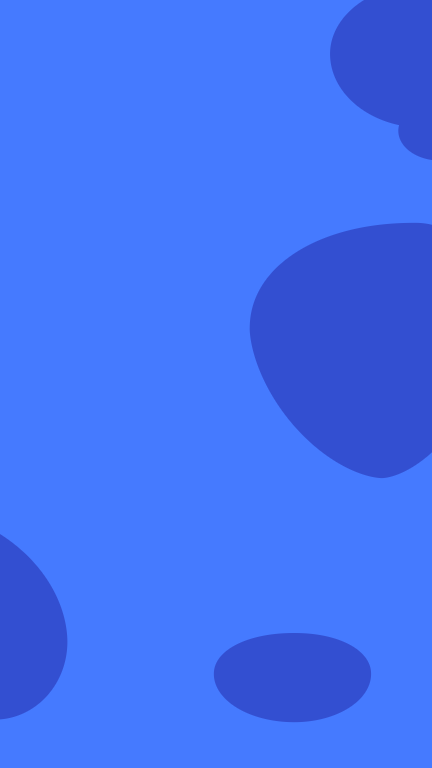
A WebGL 2 fragment shader for this background:

```glsl
#version 300 es
precision highp float;

uniform vec2 u_resolution;
out vec4 fragColor;

const vec3 SKY_BLUE = vec3(0.27, 0.48, 1.0);
const vec3 DEEP_BLUE = vec3(0.20, 0.31, 0.82);

// Signed distance estimate for a superellipse quadrant
float superellipse(vec2 offset, vec2 radii, float power) {
    vec2 q = abs(offset) / radii;
    vec2 powered = pow(q, vec2(power));
    float level = max(pow(powered.x + powered.y, 1.0 / power), 1e-4);
    vec2 gradient = pow(q / level, vec2(power - 1.0)) / radii;
    return (level - 1.0) / length(gradient);
}

// Lopsided blob: bounds are left, bottom, right, top;
// poles (x of lowest and highest point) and powers are lower, upper
float blob(vec2 p, vec4 bounds, float waist, vec2 poles, vec2 powers) {
    bool upper = p.y > waist;
    float pole = upper ? poles.y : poles.x;
    float power = upper ? powers.y : powers.x;
    vec2 radii = vec2(p.x > pole ? bounds.z - pole : pole - bounds.x,
                      upper ? bounds.w - waist : waist - bounds.y);
    return superellipse(p - vec2(pole, waist), radii, power);
}

// Smooth coverage across one pixel
float coverage(float dist, float pixel) {
    return clamp(0.5 - dist / pixel, 0.0, 1.0);
}

void main() {
    // Canvas width is one unit
    float pixel = 1.0 / u_resolution.x;
    vec2 p = gl_FragCoord.xy * pixel;

    // Upper corner: large lobe and small lobe
    float shape = blob(p, vec4(0.764, 1.482, 1.199, 1.815), 1.653, vec2(0.981), vec2(2.0));
    shape = min(shape, blob(p, vec4(0.922, 1.406, 1.113, 1.544), 1.475, vec2(1.019), vec2(2.0)));

    // Large blob at the right edge
    shape = min(shape, blob(p, vec4(0.578, 0.671, 1.141, 1.262), 1.016,
                            vec2(0.884, 0.961), vec2(1.65, 2.12)));

    // Lower left mound
    shape = min(shape, blob(p, vec4(-0.417, 0.112, 0.156, 0.604), 0.292,
                            vec2(-0.012, -0.208), vec2(2.0, 1.9)));

    // Flat pebble near the bottom
    shape = min(shape, blob(p, vec4(0.495, 0.106, 0.859, 0.3125), 0.2176,
                            vec2(0.681), vec2(2.0, 2.1)));

    fragColor = vec4(mix(SKY_BLUE, DEEP_BLUE, coverage(shape, pixel)), 1.0);
}
```
